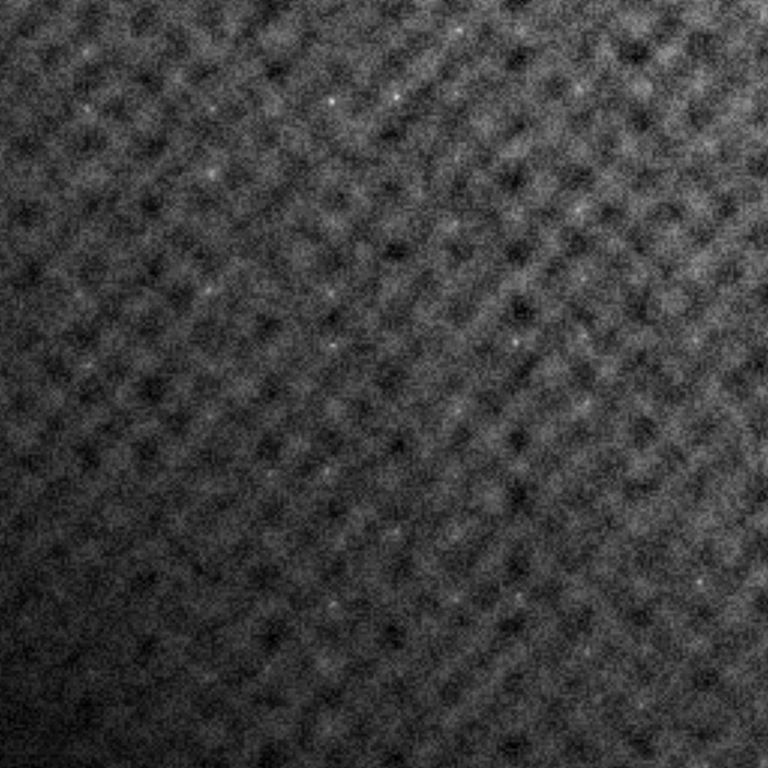
Give the GLSL for this pattern, as a Shadertoy shader.

```glsl
const float TAU = 6.2831853;
const vec2 REPEATS = vec2(12.49, 12.23);   // across, down
const vec2 ANCHOR = vec2(0.514, 0.505);    // centre of one dark pit
const float ROW_SLOPE = 0.054;

float hash(vec2 p) {
    uvec2 q = uvec2(ivec2(floor(p)) + 4096);
    uint n = q.x * 1597334677u ^ q.y * 3812015801u;
    n = (n ^ (n >> 15u)) * 2246822519u;
    n = (n ^ (n >> 13u)) * 3266489917u;
    return float((n ^ (n >> 16u)) >> 8u) / 16777216.0;
}

// Smooth value noise in -1..1
float noise(vec2 p) {
    vec2 i = floor(p), f = fract(p);
    f = f * f * (3.0 - 2.0 * f);
    float low = mix(hash(i), hash(i + vec2(1, 0)), f.x);
    float high = mix(hash(i + vec2(0, 1)), hash(i + vec2(1, 1)), f.x);
    return 2.0 * mix(low, high, f.y) - 1.0;
}

float spot(vec2 offset, float radius) {
    return exp(-dot(offset, offset) / (radius * radius));
}

vec2 jitter(vec2 cell, float amount) {
    return amount * (vec2(hash(cell + 71.0), hash(cell + 133.0)) - 0.5);
}

// Lattice coordinates: whole numbers fall on the dark pits
vec2 toLattice(vec2 p) {
    vec2 d = p - ANCHOR;
    d.y -= ROW_SLOPE * d.x;
    return d * REPEATS;
}

// Crossed diagonal waves, stronger along the rising direction
float weave(vec2 g) {
    float rising = cos(TAU * (g.x - g.y));
    float falling = cos(TAU * (g.x + g.y));
    return -0.12 * rising - 0.08 * falling;
}

// Soft pits, deeper in every second column
float pits(vec2 g) {
    vec2 cell = round(g);
    float evenColumn = 1.0 - mod(cell.x, 2.0);
    float depth = mix(0.13, 0.28, evenColumn) * (0.75 + 0.5 * hash(cell));
    return depth * spot(g - cell - jitter(cell, 0.16), 0.22);
}

// Pale halos midway between pits, some with a tiny glint
float glints(vec2 g) {
    vec2 cell = vec2(round(g.x), floor(g.y));
    vec2 offset = g - cell - vec2(0.0, 0.5) - jitter(cell + 37.0, 0.18);
    float chance = mix(0.12, 0.55, mod(cell.x, 2.0));
    float lit = step(hash(cell + 19.0), chance);
    float halo = 0.25 * hash(cell + 53.0) * spot(offset, 0.17);
    return halo + lit * (0.4 + 0.9 * hash(cell + 91.0)) * spot(offset, 0.05);
}

// Light rising towards the upper right
float illumination(vec2 p) {
    float light = 0.240 + 0.13 * (p.x - 0.5) + 0.14 * (p.y - 0.5);
    return light - 0.04 * spot(p, 0.25);
}

void mainImage(out vec4 fragColor, in vec2 fragCoord) {
    vec2 p = fragCoord / iResolution.y;
    vec2 warp = vec2(noise(p * 21.0 + 5.0), noise(p * 21.0 + 45.0));
    vec2 g = toLattice(p) + 0.08 * warp;

    // Repeating relief with uneven strength
    float strength = 1.0 + 0.3 * noise(p * 9.0 + 20.0);
    float relief = 1.0 + strength * (weave(g) - pits(g)) + glints(g);

    // Mottling and fine grain
    relief += 0.20 * noise(p * 43.0) + 0.17 * noise(p * 90.0 + 11.0);
    float grain = 0.085 * noise(p * 256.0) + 0.035 * noise(p * 150.0 + 31.0);

    float light = illumination(p);
    float tone = light * relief + grain * (0.5 + 2.0 * light);
    fragColor = vec4(vec3(clamp(tone, 0.0, 1.0)), 1.0);
}
```
